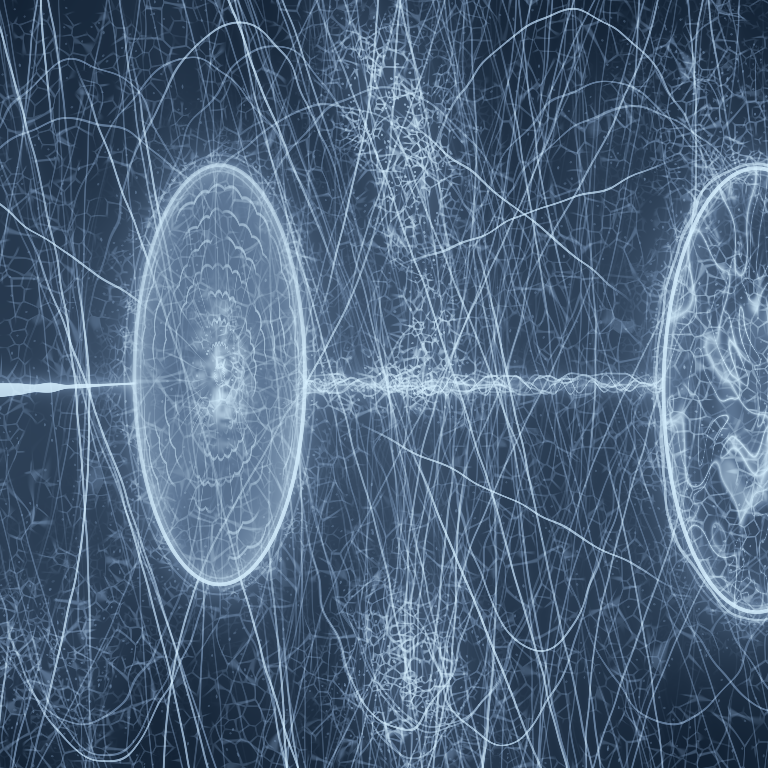
Give the GLSL for this background, as a Shadertoy shader.

```glsl
float hash(vec2 p) {
  vec3 q = fract(p.xyx * vec3(0.1031, 0.1030, 0.0973));
  q += dot(q, q.yzx + 33.33);
  return fract((q.x + q.y) * q.z);
}

float noise(vec2 p) {
  vec2 i = floor(p), f = fract(p);
  f = f * f * (3.0 - 2.0 * f);
  return mix(mix(hash(i), hash(i + vec2(1, 0)), f.x),
             mix(hash(i + vec2(0, 1)), hash(i + vec2(1, 1)), f.x), f.y);
}

// Smooth stroke of half width w
float stroke(float d, float w) {
  return 1.0 - smoothstep(w, w + 1.0 / iResolution.y, abs(d));
}

float blob(vec2 p, float x, float y, float rx, float ry) {
  vec2 q = (p - vec2(x, y)) / vec2(rx, ry);
  return exp(-dot(q, q));
}

// Parabolic thread through its apex
float arch(vec2 p, float x, float y, float bend) {
  x = p.x - x;
  y = p.y - y;
  float slope = 2.0 * bend * x;
  return stroke((y - bend * x * x) / sqrt(1.0 + slope * slope), 0.0006) * exp(-5.0 * abs(y));
}

float strand(vec2 p, vec2 a, vec2 b) {
  vec2 ab = b - a;
  float t = clamp(dot(p - a, ab) / dot(ab, ab), 0.0, 1.0);
  return stroke(length(p - a - ab * t), 0.0006) * smoothstep(0.0, 0.2, t * (1.0 - t));
}

// Broken cell borders with bright nodes
float web(vec2 p, float scale) {
  vec2 q = p * scale;
  float near = 9.0, second = 9.0, seed = 0.0;
  for (int n = 0; n < 9; n++) {
    vec2 c = floor(q) + vec2(n % 3 - 1, n / 3 - 1);
    float d = length(c + vec2(hash(c), hash(c + 71.3)) - q);
    if (d < near) { second = near; near = d; seed = hash(c + 13.7); }
    else second = min(second, d);
  }
  float border = stroke((second - near) * 0.5 / scale, 0.0003);
  return border * smoothstep(0.35, 0.65, noise(q * 0.9 + 5.0))
       + stroke(near / scale, 0.0008) * step(0.7, seed);
}

// Signed distance to an ellipse
float ellipse(vec2 p, vec2 r) {
  float k = length(p / r);
  return k * (k - 1.0) / max(length(p / (r * r)), 0.001);
}

float threads(vec2 p) {
  float sum = 0.0, y = p.y - 0.5;
  for (int i = 0; i < 150; i++) {
    float n = float(i), a = hash(vec2(n, 1.7)), b = hash(vec2(n, 8.3)), c = hash(vec2(n, 21.9));
    float x = i % 5 < 2 ? mix(0.38, 0.68, a) : mix(-0.1, 1.1, a);
    float rate = 2.0 + 5.0 * b, lean = (b - 0.5) * 0.7, sway = 0.01 + 0.035 * c;
    float phase = 6.28 * a * 9.0 + y * rate, slope = lean + sway * rate * cos(phase);
    float d = (p.x - x - lean * y - sway * sin(phase)) / sqrt(1.0 + slope * slope);
    float fade = smoothstep(0.1, 0.8, noise(vec2(p.y * 4.0 + n * 7.0, n)));
    sum += fade * (0.22 + 0.75 * c * c * c) * (stroke(d, 0.0002 + 0.0005 * c * c) + 0.07 * exp(-abs(d) * 300.0));
  }
  return sum;
}

float arches(vec2 p) {
  float sum = arch(p, 0.305, 0.97, -11.0) + arch(p, 0.74, 0.985, -5.7) + arch(p, 0.65, 0.03, 15.0)
            + arch(p, 0.70, 0.155, 18.0) + arch(p, 0.52, 0.05, 18.0) + arch(p, 0.13, 0.01, 12.0);
  for (int i = 0; i < 16; i++) {
    float n = float(i), b = hash(vec2(n, 17.3)), side = i % 2 == 0 ? 1.0 : -1.0;
    sum += 0.5 * arch(p, hash(vec2(n, 4.1)) * 1.2 - 0.1, 0.5 - side * (0.3 + 0.2 * b), side * (3.0 + 14.0 * b * b));
  }
  return sum + strand(p, vec2(0.45, 0.46), vec2(0.9, 0.225)) + strand(p, vec2(-0.1, 0.8), vec2(0.22, 0.58))
       + strand(p, vec2(0.5, 0.65), vec2(0.9, 0.8)) + strand(p, vec2(0.5, 0.87), vec2(0.83, 0.6));
}

// Thin rim with inner ring and halo
float rim(float d, float edge) {
  return edge * stroke(d, 0.0017) + 0.4 * exp(-abs(d) * 200.0) + 0.34 * exp(-abs(d) * 32.0)
       + 0.3 * stroke(d + 0.008, 0.0004) + 0.3 * stroke(d - 0.013, 0.0006);
}

void mainImage(out vec4 fragColor, in vec2 fragCoord) {
  vec2 p = fragCoord / iResolution.xy;
  vec2 wobble = vec2(noise(p * 24.0), noise(p * 24.0 + 40.0)) - 0.5, w = p + 0.012 * wobble;
  vec2 leftSize = vec2(0.111, 0.273), rightSize = vec2(0.121, 0.289);
  vec2 e = (p - vec2(0.286, 0.512)) / leftSize, s = (p - vec2(0.985, 0.492)) / rightSize;
  float leftEdge = ellipse(e * leftSize, leftSize), rightEdge = ellipse(s * rightSize, rightSize);
  float inLeft = smoothstep(0.002, -0.002, leftEdge), inRight = smoothstep(0.002, -0.002, rightEdge);
  float outside = (1.0 - inLeft) * (1.0 - inRight);

  // Haze, tangled column and long threads
  float light = 0.13 * exp(-pow(abs(p.y - 0.5) / 0.33, 2.0)) + 0.1 * noise(p * vec2(9, 5)) - 0.02;
  light += 0.1 * blob(p, 0.52, 0.5, 0.14, 0.6);
  float tangle = blob(p, 0.49, 0.89, 0.06, 0.08) + blob(p, 0.54, 0.77, 0.06, 0.12)
    + blob(p, 0.53, 0.12, 0.08, 0.11) + blob(p, 0.52, 0.5, 0.11, 0.04) + blob(p, 0.56, 0.57, 0.04, 0.06)
    + 0.4 * blob(p, 0.06, 0.15, 0.12, 0.1) + 0.4 * blob(p, 0.93, 0.85, 0.1, 0.12);
  float halo = exp(-abs(min(leftEdge, rightEdge) - 0.014) * 50.0);
  light += 0.14 * tangle + web(w, 92.0) * (0.75 * tangle + 0.4 * halo) + web(w + 1.3, 52.0) * (0.2 + 0.5 * tangle);
  light += web(w * vec2(1.2, 0.7) + 3.7, 28.0) * (0.28 + 0.35 * tangle);
  light += (1.25 * threads(p + 0.003 * wobble) + 1.1 * arches(w)) * mix(0.45, 1.0, outside);

  // Horizontal beam
  float dy = p.y - 0.499, beam = 0.5 * exp(-abs(dy) * 100.0);
  for (float n = 0.0; n < 7.0; n++)
    beam += 0.9 * noise(vec2(p.x * 50.0, n * 5.0)) * stroke(dy - 0.03 * (noise(vec2(p.x * (25.0 + 9.0 * n), n * 9.0)) - 0.5), 0.0005);
  float taper = 0.0006 + 0.011 * smoothstep(0.16, 0.0, p.x) * noise(vec2(p.x * 45.0, 2));
  float flare = 1.7 * stroke(dy + 0.007 - 0.05 * p.x, taper) + 0.5 * exp(-abs(dy) * 110.0);
  light += outside * (p.x < 0.25 ? flare : beam);

  // Left disk: spokes and sagging rings
  float k = length(e), turn = atan(e.y, e.x) / 6.2832;
  float spoke = abs(fract(turn * 28.0 + 0.5 * noise(e * 4.0)) - 0.5);
  float ring = abs(fract(k * 8.0 + 0.7 * spoke * spoke + 0.4 * noise(e * 4.0)) - 0.5);
  float mesh = 0.4 * smoothstep(0.07, 0.01, spoke) * smoothstep(0.1, 0.3, k) * noise(e * 9.0 + 3.0)
             + 0.6 * smoothstep(0.09, 0.02, ring) * smoothstep(0.15, 0.7, noise(e * 5.0 + 9.0));
  float core = 0.3 + 2.2 * noise(w * 130.0) * noise(w * 60.0) + web(w, 85.0);
  light += inLeft * (0.24 + 0.2 * noise(e * 2.5) + mesh + core * exp(-k * k * 14.0));
  light += rim(leftEdge, 0.6 + 0.8 * smoothstep(0.3, -0.9, e.y - 0.4 * e.x));

  // Right disk: swirling filaments around a hub
  vec2 flow = s * 3.2 + 1.2 * vec2(noise(s * 3.0), noise(s * 3.0 + 17.0));
  float vein = abs(noise(flow) - 0.5), fine = abs(noise(flow * 2.7 + 8.0) - 0.5);
  float hub = exp(-pow(abs(length(s) - 0.3) / 0.12, 2.0));
  light += inRight * (0.1 + 1.2 * exp(-vein * 42.0) + 0.7 * exp(-fine * 38.0) + 0.5 * web(w, 50.0)
         + hub * (0.25 + 1.3 * exp(-fine * 18.0)) + 0.3 * exp(-length(s) * 5.0));
  light += rim(rightEdge, 1.4) + 0.8 * stroke(rightEdge - 0.009 + 0.012 * wobble.x, 0.001);

  // Tone curve and cold palette
  float tone = 2.0 - 2.0 * exp(-1.15 * max(light, 0.0));
  vec3 color = mix(vec3(0.07, 0.13, 0.20), vec3(0.37, 0.47, 0.59), min(tone, 1.0));
  color = mix(color, vec3(0.84, 0.94, 1.0), max(tone - 1.0, 0.0));
  fragColor = vec4(color, 1.0);
}
```
